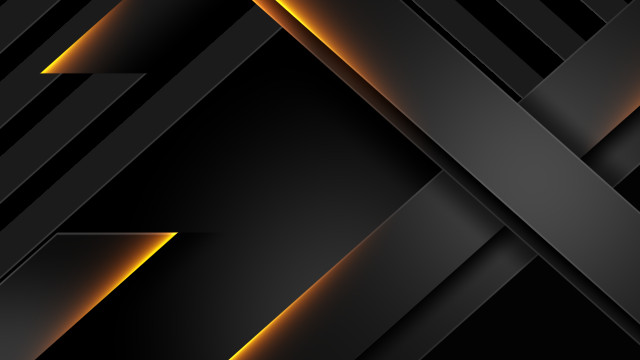
Reproduce this background procedurally as a Shadertoy shader.

```glsl
float px; // width of a smoothed edge in scene units

// Coverage of the range lo..hi
float span(float v, float lo, float hi) {
    return smoothstep(-px, px, v - lo) * smoothstep(-px, px, hi - v);
}

// Thin highlight line centred on v = 0
float line(float v) {
    return 1.0 - smoothstep(0.004, 0.018 + px, abs(v));
}

// Ember colour: brown, orange, then yellow
vec3 ember(float heat) {
    float h = clamp(heat, 0.0, 1.0);
    return vec3(h, 0.4 * h + 0.45 * pow(h, 4.0), 0.12 * h * (1.0 - h));
}

// Light that decays away from an edge and fades along it
vec3 edgeGlow(float depth, float width, float strength) {
    return ember(exp(-max(depth, 0.0) / width) * strength);
}

void mainImage(out vec4 fragColor, in vec2 fragCoord) {
    // Scene is 7.68 by 4.32 with y pointing down
    vec2 p = fragCoord / iResolution.xy * vec2(7.68, 4.32);
    p.y = 4.32 - p.y;
    px = 4.32 / iResolution.y;

    // Diagonal coordinates: constant along rising and falling lines
    float rise = p.y + 0.89 * p.x;
    float fall = p.y - 0.89 * p.x;

    // Central panel with a soft pool of light
    float pool = 1.0 - smoothstep(0.0, 2.9, length((p - vec2(4.1, 3.9)) * vec2(1.0, 0.85)));
    float edgeShade = smoothstep(0.0, 0.75, fall + 2.69);
    vec3 col = vec3(0.2 * pool * edgeShade);

    // Rising stripes at the upper left
    float stripe = mod(rise - 2.78, 0.9);
    float stripeArea = span(rise, -1.0, 3.37);
    vec3 stripeCol = vec3(0.105) + 0.11 * line(stripe - 0.56);
    col = mix(col, stripeCol * span(stripe, 0.0, 0.57), stripeArea);

    // Upper left tile
    float tile = span(rise, 1.31, 2.6) * span(p.y, -1.0, 0.88);
    vec3 tileCol = vec3(0.1 * (1.0 - smoothstep(1.5, 2.5, rise)));
    tileCol += edgeGlow(rise - 1.31, 0.2, 1.15 * smoothstep(1.9, 0.5, p.x));
    col = mix(col, tileCol, tile);

    // Lower left tile and the shadow it casts
    float shadow = smoothstep(5.3, 4.69, rise) * span(rise, 4.69, 9.0) * span(p.y, 2.79, 9.0);
    col *= 1.0 - 0.9 * shadow;
    float lowTile = span(rise, 3.4, 4.69) * span(p.y, 2.79, 9.0);
    vec3 lowCol = vec3(mix(0.05, 0.21, smoothstep(2.8, 4.32, p.y) * smoothstep(2.0, 0.2, p.x)));
    lowCol += 0.17 * max(line(p.y - 2.8), line(rise - 3.41));
    lowCol += edgeGlow(4.69 - rise, 0.2, 1.15 * smoothstep(0.0, 1.9, p.x));
    col = mix(col, lowCol, lowTile);

    // Falling stripes at the upper right
    float slat = mod(-fall - 4.39, 0.9);
    vec3 slatCol = vec3(0.105) + 0.11 * line(slat - 0.01);
    col = mix(col, slatCol * span(slat, 0.0, 0.47), span(fall, -9.0, -4.29));

    // Light shared by the crossing bands
    float sheen = mix(0.075, 0.29, exp(-0.28 * dot(p - vec2(6.4, 2.15), p - vec2(6.4, 2.15))));
    float beamGap = max(fall + 2.69, -4.29 - fall);
    float contact = mix(0.4, 1.0, smoothstep(0.0, 0.5, beamGap));

    // Dark ground under the crossing
    col = mix(col, vec3(0.012), span(rise, 8.81, 20.0));

    // Narrow rising band, shaded by the wide one
    vec3 narrowCol = vec3(sheen * 0.85 * contact * smoothstep(8.02, 8.5, rise));
    narrowCol += 0.06 * line(rise - 8.8);
    col = mix(col, narrowCol, span(rise, 8.1, 8.81));

    // Wide rising band with embers on both ends
    vec3 wideCol = vec3(sheen * contact * 0.95);
    wideCol += 0.07 * line(rise - 6.77);
    wideCol += edgeGlow(rise - 6.76, 0.17, 1.1 * smoothstep(4.9, 2.7, p.x));
    wideCol += edgeGlow(8.1 - rise, 0.22, 0.38 * smoothstep(6.9, 7.8, p.x));
    col = mix(col, wideCol, span(rise, 6.76, 8.1));

    // Thin falling ledge beside the main beam
    vec3 ledgeCol = vec3(0.09) * smoothstep(-2.96, -2.69, fall);
    ledgeCol += 0.09 * line(fall + 2.7);
    ledgeCol += edgeGlow(-2.69 - fall, 0.18, 0.9 * smoothstep(3.9, 2.9, p.x));
    ledgeCol += ember(0.13 * smoothstep(5.4, 4.0, p.x));
    col = mix(col, ledgeCol, span(fall, -2.94, -2.69));

    // Main falling beam
    vec3 beamCol = vec3(sheen);
    beamCol += 0.08 * max(line(fall + 2.95), line(fall + 4.28));
    beamCol += edgeGlow(-2.94 - fall, 0.24, 1.15 * smoothstep(5.3, 3.2, p.x));
    col = mix(col, beamCol, span(fall, -4.29, -2.94));

    fragColor = vec4(clamp(col, 0.0, 1.0), 1.0);
}
```
